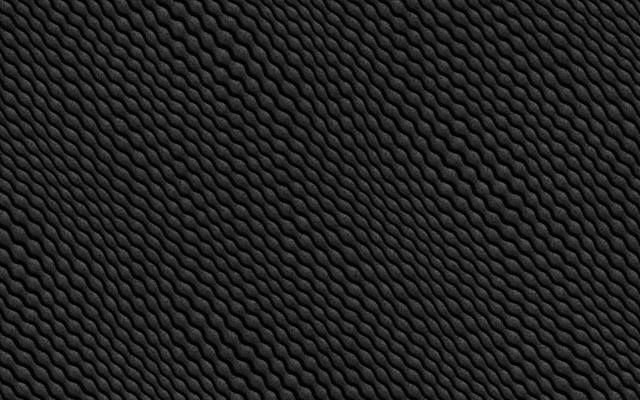
Reproduce this texture procedurally as a Shadertoy shader.

```glsl
// Black embossed leather: diagonal ropes of staggered beads, gently warped.
// Wavy rope borders come from alternating sines; each bead is shaded across
// its width and along its length, then roughened with cellular grain.

#define ROPE_PITCH 0.0266
#define BEAD_LENGTH 0.054
#define ROPE_ANGLE 0.79
#define BULGE 0.125
#define WARP 0.0125
#define GRAIN_SCALE 200.0
#define GRAIN_STRENGTH 0.9
#define GROOVE_TONE 0.014
#define BODY_TONE 0.14
#define RIM_TONE 0.265

const float TAU = 6.2831853;

vec2 hash22(vec2 p) {
    vec3 q = fract(vec3(p.xyx) * vec3(0.1031, 0.1030, 0.0973));
    q += dot(q, q.yzx + 33.33);
    return fract((q.xx + q.yz) * q.zy);
}

// Distance to the nearest scattered point
float cellular(vec2 p) {
    vec2 cell = floor(p), local = fract(p);
    float nearest = 4.0;
    for (int y = -1; y <= 1; y++)
    for (int x = -1; x <= 1; x++) {
        vec2 offset = vec2(x, y);
        vec2 delta = offset + hash22(cell + offset + 50.0) - local;
        nearest = min(nearest, dot(delta, delta));
    }
    return sqrt(nearest);
}

// Slow bending of the whole sheet
vec2 warp(vec2 p) {
    vec2 bend = vec2(sin(p.y * 8.0 + 3.0 * p.x + 0.7), sin(p.x * 9.0 + 3.0 * p.y + 2.6));
    bend += 0.5 * vec2(sin(p.x * 15.0 + p.y * 8.0), sin(p.y * 17.0 + p.x * 9.0 + 2.0));
    return p + WARP * bend;
}

// Height of the border below rope number k
float border(float along, float k) {
    return k + BULGE * sin(TAU * (along + 0.5 * k));
}

float leatherTone(vec2 p) {
    // Rope coordinates: x runs down to the right, y up to the right
    float c = cos(ROPE_ANGLE), s = sin(ROPE_ANGLE);
    vec2 w = warp(p);
    vec2 rope = vec2(c * w.x - s * w.y, s * w.x + c * w.y);
    rope /= vec2(BEAD_LENGTH, ROPE_PITCH);

    // Slight irregularity in the bead length and the rope width
    rope.x += 0.2 * sin(rope.y * 0.73 + 1.3 * sin(rope.x * 0.31));
    rope.y += 0.09 * sin(rope.x * 1.7 + rope.y * 0.9);

    // Rope index and position between its two wavy borders
    float k = floor(rope.y + 0.5);
    k -= step(rope.y, border(rope.x, k));
    float low = border(rope.x, k), high = border(rope.x, k + 1.0);
    float across = (rope.y - low) / (high - low);

    // Bead index and position along it, zero at the widest point
    float chain = rope.x + 0.5 * k + 0.25;
    float bead = floor(chain + 0.5);
    float along = chain - bead;
    float swell = 0.5 + 0.5 * cos(TAU * along);

    // Shadow on the lower left, bright rim on the upper right
    float body = smoothstep(0.18, 0.44, across + 0.1 * (swell - 0.5));
    float rim = smoothstep(0.5, 0.9, across);
    float tone = mix(GROOVE_TONE, BODY_TONE, body);
    tone = mix(tone, RIM_TONE, rim * (0.6 + 0.2 * swell));
    tone *= 0.86 + 0.2 * swell - 0.16 * sin(TAU * along);
    tone = mix(tone, GROOVE_TONE, smoothstep(0.9, 1.0, across));

    // Uneven beads, pitted grain and broad wear
    float unevenness = 1.0 + 0.15 * swell * (hash22(vec2(bead, k) + 200.0).x - 0.5);
    float grain = 0.5 - cellular(p * GRAIN_SCALE);
    float wear = 1.0 + 0.03 * sin(p.x * 5.0 + 2.0 * sin(p.y * 4.0));
    return tone * unevenness * wear * (1.0 + GRAIN_STRENGTH * grain);
}

void mainImage(out vec4 fragColor, in vec2 fragCoord) {
    // Four samples per pixel smooth the edges
    float tone = 0.0;
    for (int i = 0; i < 4; i++) {
        vec2 jitter = vec2(i % 2, i / 2) * 0.5 - 0.25;
        tone += 0.25 * leatherTone((fragCoord + jitter) / iResolution.y);
    }
    fragColor = vec4(vec3(tone), 1.0);
}
```
